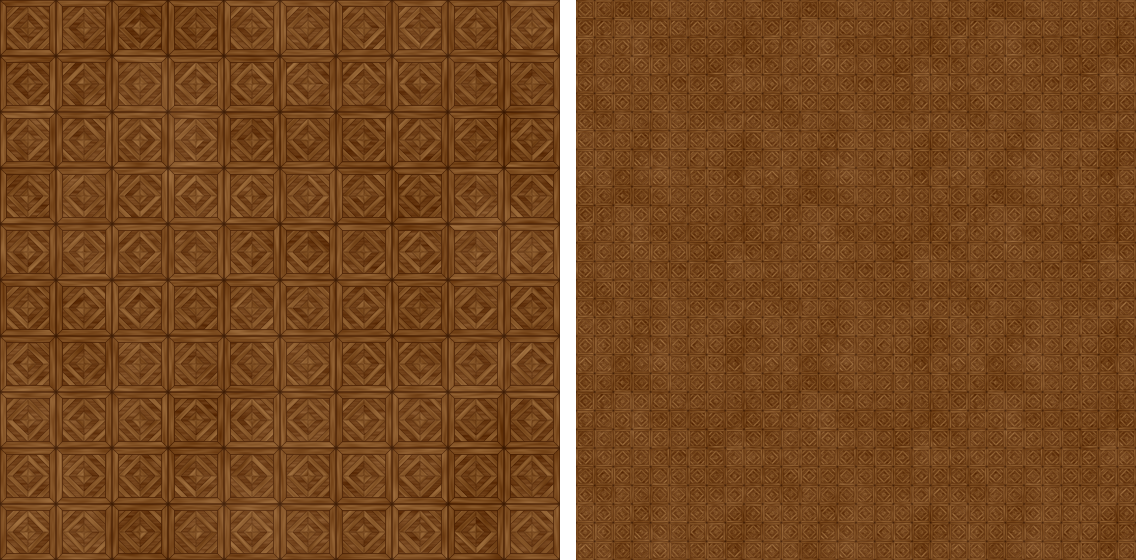
Left: one tile. Right: repeated 3 by 3.
This texture is drawn by a three.js fragment shader. Its source:

```glsl
varying vec2 vUv;

const float REPEATS = 10.0;
const float INNER_HALF = 0.385;        // half side of the inlaid panel, in tiles
const float CENTRE_SIZE = 0.15;        // half diagonal of the middle diamond
const float OUTER_STRIPS = 5.0;        // strips from that diamond to the panel corner
const float SEAM_WIDTH = 0.006;        // half widths of the joints, in tiles
const float TILE_GAP_WIDTH = 0.009;
const float EDGE_SOFTNESS = 0.014;
const float GRAIN_STRENGTH = 0.15;
const float PLANK_VARIATION = 0.05;
const float TILE_VARIATION = 0.02;
const float WEAR_STRENGTH = 0.05;
const vec3 FRAME_WOOD = vec3(0.502, 0.312, 0.137);
const vec3 LIGHT_WOOD = vec3(0.525, 0.337, 0.157);
const vec3 DARK_WOOD = vec3(0.443, 0.254, 0.098);
const vec3 SEAM_COLOR = vec3(0.285, 0.125, 0.018);

float hash(vec2 p) {
  vec3 q = fract(vec3(p.xyx) * 0.1031);
  q += dot(q, q.yzx + 33.33);
  return fract((q.x + q.y) * q.z);
}

float cornerSlope(vec2 corner, vec2 offset, float period) {
  float angle = 6.28318 * hash(mod(corner, period) + 0.5);
  return dot(vec2(cos(angle), sin(angle)), offset);
}

// Gradient noise that wraps after a whole period
float gradientNoise(vec2 p, float period) {
  vec2 i = floor(p), f = fract(p);
  vec2 u = f * f * f * (f * (f * 6.0 - 15.0) + 10.0);
  vec2 e = vec2(1.0, 0.0);
  float low = mix(cornerSlope(i, f, period), cornerSlope(i + e, f - e, period), u.x);
  float high = mix(cornerSlope(i + e.yx, f - e.yx, period),
                   cornerSlope(i + 1.0, f - 1.0, period), u.x);
  return mix(low, high, u.y);
}

// Fibres run along p.x; the seed picks a different piece of timber
float woodGrain(vec2 p, float seed) {
  vec2 shift = 200.0 * vec2(seed, fract(seed * 7.31));
  float broad = gradientNoise(p * vec2(1.5, 8.0) + shift, 256.0);
  float fine = gradientNoise(p * vec2(3.0, 23.0) + shift.yx, 256.0);
  return 0.65 * broad + 0.7 * fine;
}

float seam(float dist, float halfWidth) {
  return 1.0 - smoothstep(halfWidth - 0.5 * EDGE_SOFTNESS,
                          halfWidth + EDGE_SOFTNESS, dist);
}

vec3 plank(vec3 wood, vec2 p, float seed) {
  float shade = GRAIN_STRENGTH * woodGrain(p, seed) + PLANK_VARIATION * (seed - 0.5);
  return wood + shade * vec3(1.0, 1.0, 0.85);
}

void main() {
  vec2 grid = vUv * REPEATS;
  vec2 tile = mod(floor(grid), REPEATS);
  vec2 p = fract(grid) - 0.5;
  vec2 a = abs(p);
  vec2 side = step(0.0, p);
  float square = max(a.x, a.y);
  float diamond = a.x + a.y;

  // Mitred frame, fibres along each side
  bool lyingSide = a.y > a.x;
  float sideId = lyingSide ? side.y : 2.0 + side.x;
  float frameSeed = hash(tile * 7.0 + vec2(sideId, 101.0));
  vec3 frame = plank(FRAME_WOOD, lyingSide ? p : p.yx, frameSeed);

  // Panel of alternating strips around a diamond, in four mirrored quarters
  float stripWidth = (2.0 * INNER_HALF - CENTRE_SIZE) / OUTER_STRIPS;
  float ring = (diamond - CENTRE_SIZE) / stripWidth;
  float strip = max(floor(ring) + 1.0, 0.0);
  float stripSeed = hash(tile * 13.0 + vec2(strip + 6.0 * side.x, 3.0 + 5.0 * side.y));
  vec2 diagonal = vec2(a.x - a.y, diamond) * 0.7071;
  vec3 panel = mod(strip, 2.0) > 0.5 ? plank(DARK_WOOD, p, stripSeed)
                                     : plank(LIGHT_WOOD, diagonal, stripSeed);

  // Joints inside the panel
  float nearestJoint = max(floor(ring + 0.5), 0.0);
  float stripJoint = 0.7071 * stripWidth * abs(ring - nearestJoint);
  float crossJoint = min(a.x, a.y);
  float panelSeam = 0.6 * seam(min(stripJoint, crossJoint), 0.6 * SEAM_WIDTH);
  panel = mix(panel, SEAM_COLOR, panelSeam);

  // Joints of the frame, its corners and the gap between tiles
  float mitre = 0.7071 * abs(a.x - a.y);
  frame = mix(frame, SEAM_COLOR, 0.7 * seam(mitre, 0.6 * SEAM_WIDTH));
  float inFrame = smoothstep(-0.5, 0.5, (square - INNER_HALF) / EDGE_SOFTNESS);
  vec3 color = mix(panel, frame, inFrame);
  color = mix(color, SEAM_COLOR, 0.75 * seam(abs(square - INNER_HALF), SEAM_WIDTH));
  color = mix(color, SEAM_COLOR, 0.9 * seam(0.5 - square, TILE_GAP_WIDTH));

  // Dirt gathered in the tile corners, tone of each tile and broad uneven wear
  color *= 1.0 - 0.2 * (1.0 - smoothstep(0.0, 0.08, length(0.5 - a)));
  color += TILE_VARIATION * (hash(tile + 31.0) - 0.5);
  color += WEAR_STRENGTH * gradientNoise(vUv * 5.0, 5.0);
  gl_FragColor = vec4(clamp(color, 0.0, 1.0), 1.0);
}
```
